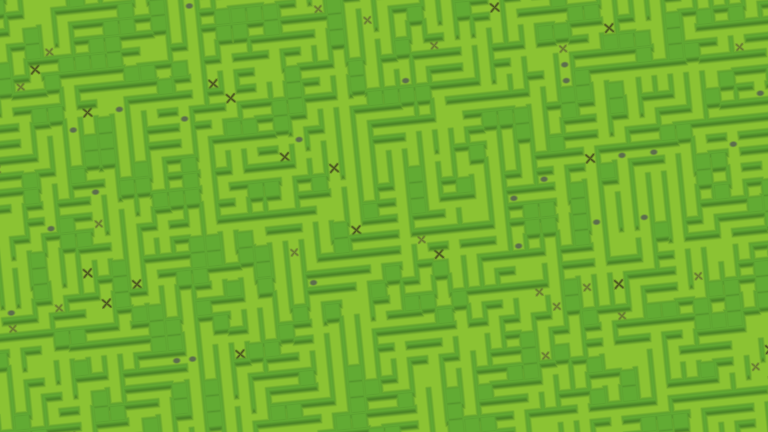
A Shadertoy shader for this pattern:

```glsl
// Tilted top-down hedge maze on a lawn, with shaded hedge fronts, stones and twigs.

// Lengths are fractions of the canvas height.
const float CELL = 0.037;          // maze cell side
const float TILT = 0.1;            // rotation in radians
const float HEDGE_WIDTH = 0.0085;  // thin hedge thickness
const float FRONT_DEPTH = 0.0088;  // visible height of the hedge front
const float SOFTNESS = 0.0055;     // half width of hedge edges
const float MARK_SOFTNESS = 0.003; // half width of mark edges
const float HEDGE_SHARE = 0.88;    // cells that carry a thin hedge
const float BLOCK_SHARE = 0.18;    // cells filled with hedge
const float REGION_SCALE = 0.23;   // frequency of direction regions
const float REGION_BIAS = 1.2;     // how strongly regions align hedges
const float STONE_SHARE = 0.018;
const float TWIG_SHARE = 0.028;

const vec3 LAWN = vec3(0.545, 0.765, 0.20);
const vec3 HEDGE_TOP = vec3(0.385, 0.67, 0.20);
const vec3 HEDGE_FRONT = vec3(0.29, 0.51, 0.15);
const vec3 STONE = vec3(0.36, 0.43, 0.30);
const vec3 TWIG_DARK = vec3(0.27, 0.30, 0.12);
const vec3 TWIG_PALE = vec3(0.40, 0.46, 0.20);

float hash(vec2 p) {
    vec3 q = fract(vec3(p.xyx) * 0.1031);
    q += dot(q, q.yzx + 33.33);
    return fract((q.x + q.y) * q.z);
}

float cornerGradient(vec2 corner, vec2 offset) {
    float angle = 6.2832 * hash(corner + 71.0);
    return dot(vec2(cos(angle), sin(angle)), offset);
}

float gradientNoise(vec2 p) {
    vec2 i = floor(p), f = p - i;
    vec2 u = f * f * f * (f * (f * 6.0 - 15.0) + 10.0);
    vec2 e = vec2(1.0, 0.0);
    return mix(mix(cornerGradient(i, f), cornerGradient(i + e, f - e), u.x),
               mix(cornerGradient(i + e.yx, f - e.yx), cornerGradient(i + 1.0, f - 1.0), u.x), u.y);
}

float boxDistance(vec2 p, vec2 halfSize) {
    vec2 d = abs(p) - halfSize;
    return length(max(d, 0.0)) + min(max(d.x, d.y), 0.0);
}

// Distance to a box (x) and to the same box swept down by its front (y).
vec2 raisedBox(vec2 p, vec2 halfSize) {
    vec2 drop = vec2(0.0, 0.5 * FRONT_DEPTH);
    return vec2(boxDistance(p, halfSize), boxDistance(p + drop, halfSize + drop));
}

bool isVertical(vec2 id) {
    return hash(id) < 0.5 + REGION_BIAS * gradientNoise(id * REGION_SCALE);
}

// Filled cells come in short runs along the local hedge direction.
bool isBlock(vec2 id, bool vertical) {
    vec2 run = vertical
        ? vec2(id.x, floor((id.y + 7.0 * hash(id.xx + 5.0)) / 3.0) + 300.0)
        : vec2(floor((id.x + 7.0 * hash(id.yy + 9.0)) / 2.0) + 600.0, id.y);
    return hash(run + 17.0) < BLOCK_SHARE;
}

// Each cell has a hedge on its right or top side, or is filled.
vec2 hedgeDistance(vec2 p) {
    vec2 home = floor(p / CELL);
    vec2 nearest = vec2(1.0);
    for (int y = -1; y <= 1; y++)
    for (int x = -1; x <= 1; x++) {
        vec2 id = home + vec2(x, y);
        vec2 local = p - (id + 0.5) * CELL;
        bool vertical = isVertical(id);
        if (hash(id + 41.0) < HEDGE_SHARE) {
            vec2 side = vertical ? vec2(1.0, 0.0) : vec2(0.0, 1.0);
            vec2 halfSize = 0.5 * (HEDGE_WIDTH + CELL * side.yx);
            nearest = min(nearest, raisedBox(local - 0.5 * CELL * side, halfSize));
        }
        if (isBlock(id, vertical))
            nearest = min(nearest, raisedBox(local, vec2(0.5 * CELL)));
    }
    return nearest;
}

float coverage(float d, float softness) {
    return 1.0 - smoothstep(-softness, softness, d);
}

// Scattered stones and crossed twigs near cell centres.
vec3 addMarks(vec3 color, vec2 p) {
    vec2 id = floor(p / CELL);
    vec2 local = abs(p - (id + 0.5) * CELL + vec2(0.0, 0.004));
    float kind = hash(id + 83.0);
    if (kind < STONE_SHARE) {
        float d = (length(local / vec2(0.008, 0.006)) - 1.0) * 0.0065;
        color = mix(color, STONE, coverage(d, MARK_SOFTNESS));
    } else if (kind < STONE_SHARE + TWIG_SHARE) {
        float dark = step(0.5, hash(id + 97.0));
        float reach = mix(0.0085, 0.0105, dark);
        float d = max(abs(local.x - local.y) * 0.707 - 0.0022, max(local.x, local.y) - reach);
        color = mix(color, mix(TWIG_PALE, TWIG_DARK, dark), coverage(d, MARK_SOFTNESS));
    }
    return color;
}

void mainImage(out vec4 fragColor, in vec2 fragCoord) {
    vec2 uv = fragCoord / iResolution.y;
    float c = cos(TILT), s = sin(TILT);
    vec2 p = mat2(c, -s, s, c) * uv + 2.0;

    // Layers from the lawn up to the hedge tops.
    vec2 hedge = hedgeDistance(p);
    vec3 color = addMarks(LAWN, p);
    color = mix(color, HEDGE_FRONT, coverage(hedge.y, SOFTNESS));
    color = mix(color, HEDGE_TOP, coverage(hedge.x, SOFTNESS));
    fragColor = vec4(color, 1.0);
}
```
